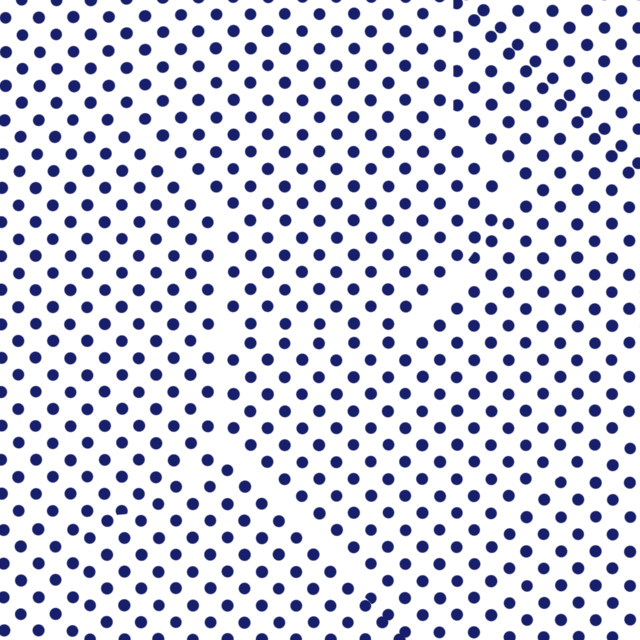
Write a WebGL 2 fragment shader that draws this pattern.

```glsl
#version 300 es
precision highp float;

uniform vec2 u_resolution;
out vec4 fragColor;

const int PATCHES = 7;

// Lattice anchor and row spacing of each patch, canvas = 768 units, y down
const vec3 LATTICE[PATCHES] = vec3[PATCHES](
    vec3(404.0, 244.0, 20.65), vec3(43.0, 348.0, 20.4),
    vec3(569.0, 432.0, 20.4), vec3(663.0, 94.0, 20.3),
    vec3(694.0, 641.0, 20.6), vec3(211.0, 625.0, 20.3),
    vec3(46.0, 676.0, 20.2));

float hash(vec2 p) {
    vec3 q = fract(vec3(p.xyx) * 0.1031);
    q += dot(q, q.yzx + 33.33);
    return fract((q.x + q.y) * q.z);
}

// Signed distance to the line a-b, positive to the right of travel
float side(vec2 p, vec2 a, vec2 b) {
    vec2 d = normalize(b - a);
    return dot(p - a, vec2(-d.y, d.x));
}

// Bound of one patch, negative inside
float patchBound(int id, vec2 p) {
    float leftSeam = min(side(p, vec2(9.0, 0.0), vec2(268.0, 259.0)), 268.0 - p.x);
    float upperRight = min(p.x - 541.0, -side(p, vec2(541.0, 140.0), vec2(600.0, 225.0)));
    float lowerRight = -side(p, vec2(604.0, 250.0), vec2(500.0, 390.0));
    float centre = max(max(upperRight, lowerRight), max(p.y - 398.0, leftSeam));
    float lowerLeft = max(side(p, vec2(0.0, 626.0), vec2(150.0, 613.0)),
                          side(p, vec2(150.0, 613.0), vec2(268.0, 545.0)));
    float fissure = side(p, vec2(290.0, 548.0), vec2(490.0, 768.0));
    float topCorner = side(p, vec2(555.0, 0.0), vec2(768.0, 213.0));
    float lowCorner = max(side(p, vec2(768.0, 517.0), vec2(605.0, 618.0)), 604.0 - p.x);

    if (id == 0) return centre;
    if (id == 1) return max(-leftSeam, lowerLeft);
    if (id == 2) return max(max(max(7.0 - centre, 268.0 - p.x), fissure),
                            max(-topCorner, 3.0 - lowCorner));
    if (id == 3) return topCorner;
    if (id == 4) return lowCorner;
    if (id == 5) return max(max(-lowerLeft, -fissure), 98.0 - p.x);
    return max(-lowerLeft, p.x - 98.0);
}

// Gentle drift that joins the two upper left patches
vec2 drift(int id, vec2 p) {
    if (id == 0) return vec2(-6.0, 4.0) * (1.0 - smoothstep(80.0, 270.0, p.x));
    if (id == 1) return vec2(5.0, 0.0) * (1.0 - smoothstep(80.0, 250.0, p.y));
    return vec2(0.0);
}

// Nearest dot of a patch, trimmed where it crosses a seam
float patchDots(int id, vec2 p) {
    vec2 origin = LATTICE[id].xy + drift(id, p);
    vec2 pitch = vec2(20.65, LATTICE[id].z);
    vec2 q = (p - origin) / pitch;
    vec2 cell = floor(0.5 * vec2(q.x + q.y, q.x - q.y) + 0.5);
    vec2 dotCentre = origin + vec2(cell.x + cell.y, cell.x - cell.y) * pitch;
    if (patchBound(id, dotCentre) > 0.0) return 1e3;

    vec2 seed = cell + 60.0 + 17.0 * float(id);
    vec2 jitter = vec2(hash(seed), hash(seed + 9.0)) - 0.5;
    float radius = 7.1 + 0.5 * (hash(seed + 23.0) - 0.5);
    float disc = length(p - dotCentre - jitter) - radius;
    return max(disc, patchBound(id, p) - 4.0);
}

void main() {
    vec2 uv = gl_FragCoord.xy / u_resolution;
    vec2 p = 768.0 * vec2(uv.x, 1.0 - uv.y);

    float d = 1e3;
    for (int id = 0; id < PATCHES; id++) d = min(d, patchDots(id, p));

    // Slightly soft printed edge
    float soft = max(1.2, 540.0 / min(u_resolution.x, u_resolution.y));
    vec3 ink = vec3(0.09, 0.12, 0.42);
    vec3 paper = vec3(1.0);
    fragColor = vec4(mix(ink, paper, smoothstep(-soft, soft, d)), 1.0);
}
```
